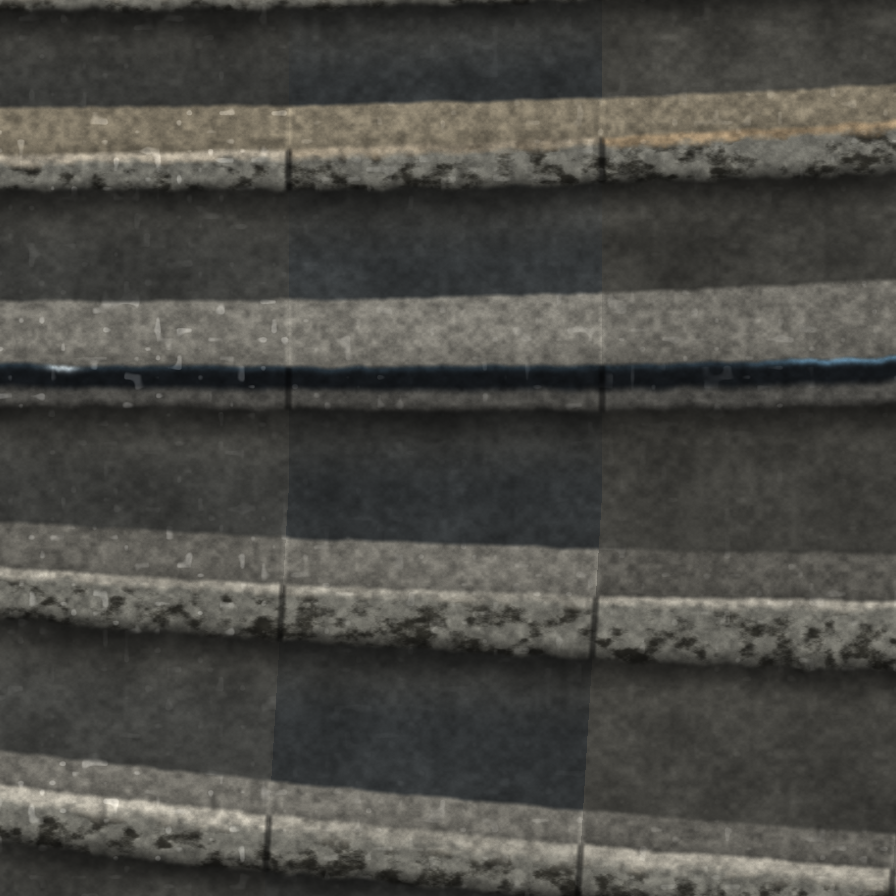
Give the GLSL for this texture, as a three.js fragment shader.

```glsl
varying vec2 vUv;

const vec3 WALL_WARM = vec3(0.245, 0.240, 0.222);
const vec3 WALL_COOL = vec3(0.185, 0.197, 0.203);
const vec3 STRIP = vec3(0.415, 0.410, 0.390);
const vec3 LIP = vec3(0.700, 0.690, 0.650);
const vec3 LIP_TAN = vec3(0.640, 0.550, 0.430);
const vec3 NOSE = vec3(0.430, 0.425, 0.395);
const vec3 NOSE_PIT = vec3(0.170, 0.165, 0.145);
const vec3 GAP = vec3(0.075, 0.085, 0.095);
const vec3 GAP_NOSE = vec3(0.290, 0.285, 0.270);
const vec3 GLINT = vec3(0.340, 0.460, 0.540);
const float SOFT = 0.0035;        // edge blur
const float BOW = 0.007;          // sag of each course at mid span
const float BLOCK_WIDTH = 0.350;
const float FIRST_JOINT = 0.322;
const float JOINT_LEAN = 0.06;
const int RECESSED = 1;           // course whose nose lies in shadow

// One column per course, measured down from the top edge:
// wall top, strip top, nose top, nose bottom
const mat4 LEFT_EDGES = mat4(
  0.013, 0.120, 0.173, 0.212,  0.212, 0.336, 0.406, 0.453,
  0.453, 0.582, 0.634, 0.690,  0.690, 0.837, 0.875, 0.940);
const mat4 RIGHT_EDGES = mat4(
  -0.016, 0.094, 0.135, 0.193,  0.193, 0.313, 0.398, 0.451,
  0.451, 0.618, 0.671, 0.749,  0.749, 0.931, 0.970, 1.030);

float hash(vec2 p) {
  vec3 q = fract(p.xyx * vec3(0.1031, 0.1030, 0.0973));
  q += dot(q, q.yzx + 33.33);
  return fract((q.x + q.y) * q.z);
}

float noise(vec2 p) {
  vec2 i = floor(p), f = fract(p);
  f = f * f * (3.0 - 2.0 * f);
  return mix(mix(hash(i), hash(i + vec2(1.0, 0.0)), f.x),
             mix(hash(i + vec2(0.0, 1.0)), hash(i + 1.0), f.x), f.y);
}

float fbm(vec2 p) {
  float sum = 0.0, amp = 0.5;
  for (int k = 0; k < 4; k++) {
    sum += amp * noise(p);
    p = p * 2.03 + 17.1;
    amp *= 0.5;
  }
  return sum / 0.9375;
}

float below(float edge, float y) {
  return smoothstep(edge - SOFT, edge + SOFT, y);
}

// Shaded riser, darkest under the ledge above
vec3 wall(vec2 p, float top, float block, float row) {
  float depth = p.y - top;
  float cool = block == 1.0 ? 0.9 : (block == 0.0 ? 0.35 : 0.1);
  cool *= 0.4 + 0.6 * smoothstep(0.02, 0.09, depth);
  vec3 c = mix(WALL_WARM, WALL_COOL, cool);
  c *= 0.93 + 0.14 * hash(vec2(block + 3.0, row + 7.0));
  c *= 0.76 + 0.48 * fbm(p * vec2(16.0, 22.0));
  return c * mix(0.48, 1.0, smoothstep(-0.004, 0.045, depth));
}

// Sunlit foot of the riser
vec3 strip(vec2 p, float top, float bottom, float block, float row) {
  float t = (p.y - top) / (bottom - top);
  vec3 c = STRIP * (0.94 + 0.16 * hash(vec2(block + 11.0, row + 2.0)));
  if (row > 1.5) c *= block > 1.5 ? 0.78 : 0.92;
  c *= mix(vec3(1.0), vec3(1.06, 1.0, 0.9), row == 0.0 ? 1.0 : 0.2);
  return c * (1.04 - 0.14 * smoothstep(0.6, 1.0, t));
}

// Worn ledge front with a bright upper lip
vec3 nose(vec2 p, float top, float bottom, float block, float row) {
  float t = (p.y - top) / (bottom - top);
  float wear = fbm(p * vec2(55.0, 85.0) + row * 9.0);
  vec3 c = mix(NOSE_PIT, NOSE, smoothstep(0.25, 0.62, wear + 0.12 * (1.0 - t)));
  float tan_ = row == 0.0 ? 0.35 + 0.3 * block : 0.15;
  vec3 lip = mix(LIP, LIP_TAN, clamp(tan_, 0.0, 1.0));
  lip *= 0.72 + 0.45 * fbm(p * vec2(14.0, 60.0) + row);
  float lipWidth = row > 2.5 ? 0.022 : 0.012;
  float lit = 1.0 - smoothstep(0.4, 1.3, (p.y - top) / lipWidth + (wear - 0.5));
  c = mix(c, lip, lit * (block == 1.0 ? 0.7 : 0.95));
  return c * (1.0 - 0.55 * smoothstep(0.65, 1.05, t));
}

// Open shadow gap over a dim nose, with glints on its rim
vec3 recessedNose(vec2 p, float top, float bottom) {
  float t = (p.y - top) / (bottom - top);
  vec3 c = mix(GAP, GAP_NOSE, smoothstep(0.42, 0.66, t));
  c *= 1.0 - 0.5 * smoothstep(0.78, 1.05, t);
  float rim = exp(-pow((t - 0.04) / 0.09, 2.0));
  float reach = 0.25 + 0.75 * smoothstep(0.82, 0.92, p.x);
  c = mix(c, GLINT, rim * reach);
  float spark = exp(-pow((p.x - 0.07) / 0.016, 2.0));
  return mix(c, vec3(0.85, 0.9, 0.92), spark * rim);
}

void main() {
  vec2 p = vec2(vUv.x, 1.0 - vUv.y);
  float across = p.x + JOINT_LEAN * max(p.y - 0.55, 0.0);
  float span = (across - FIRST_JOINT) / BLOCK_WIDTH + 1.0;
  float block = floor(span);
  float jointDist = abs(span - floor(span + 0.5)) * BLOCK_WIDTH;
  float joint = 1.0 - smoothstep(0.001, 0.006, jointDist);
  float ragged = fbm(p * vec2(38.0, 20.0)) - 0.5;
  float bow = BOW * 4.0 * p.x * (1.0 - p.x);

  vec3 color = vec3(0.0);
  float sun = 0.0;
  float lastEdge = 0.0;
  for (int i = 0; i < 4; i++) {
    float row = float(i);
    vec4 e = mix(LEFT_EDGES[i], RIGHT_EDGES[i], p.x) + bow;
    e += ragged * vec4(0.010, 0.006, 0.006, 0.010);
    if (i == 0) color = nose(p, e.x - 0.035, e.x, block, 5.0);
    float inWall = below(e.x, p.y);
    float inStrip = below(e.y, p.y);
    float inNose = below(e.z, p.y);
    color = mix(color, wall(p, e.x, block, row), inWall);
    vec3 foot = strip(p, e.y, e.z, block, row);
    color = mix(color, mix(foot, foot * 1.25, joint * 0.6), inStrip);
    vec3 front = i == RECESSED ? recessedNose(p, e.z, e.w) : nose(p, e.z, e.w, block, row);
    color = mix(color, mix(front, front * 0.35, joint * 0.75), inNose);
    sun = max(sun, inStrip * (1.0 - below(e.w, p.y)));
    lastEdge = e.w;
  }
  color = mix(color, wall(p, lastEdge, block, 4.0), below(lastEdge, p.y));

  // Stone grain and pale flecks
  float grain = fbm(p * vec2(105.0, 120.0)) - 0.5;
  color *= 1.0 + grain * mix(0.42, 0.62, sun);
  float fleck = smoothstep(0.80, 0.95, noise(p * vec2(85.0, 95.0) + 40.0));
  color += fleck * mix(0.035, 0.13, sun) * (block == 0.0 ? 1.2 : 0.6);
  gl_FragColor = vec4(clamp(color, 0.0, 1.0), 1.0);
}
```
